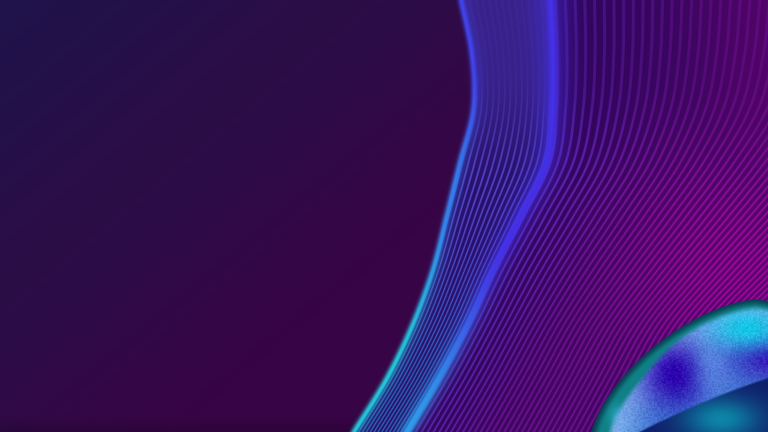
Reproduce this background procedurally as a Shadertoy shader.

```glsl
// Knots of the flowing curves: x at nine even heights, bottom to top
const float EDGE[9]  = float[9](0.817, 0.894, 0.954, 1.000, 1.032, 1.063, 1.094, 1.090, 1.065);
const float RIDGE[9] = float[9](0.942, 1.016, 1.083, 1.141, 1.205, 1.265, 1.279, 1.280, 1.275);
const float OUTER[9] = float[9](1.215, 1.285, 1.354, 1.440, 1.532, 1.620, 1.685, 1.713, 1.725);

// Smooth cubic through the knots
float curveX(float knots[9], float y) {
    float s = clamp(y, 0.0, 0.9999) * 8.0;
    int i = int(s);
    float t = s - float(i);
    float b = knots[i], c = knots[i + 1];
    float a = i > 0 ? knots[i - 1] : 2.0 * b - c;
    float d = i < 7 ? knots[i + 2] : 2.0 * c - b;
    return b + 0.5 * t * (c - a + t * (2.0 * a - 5.0 * b + 4.0 * c - d + t * (3.0 * (b - c) + d - a)));
}

// Signed distance to a curve, corrected for its slope
float curveDistance(float knots[9], vec2 p) {
    float slope = (curveX(knots, p.y + 0.01) - curveX(knots, p.y - 0.01)) / 0.02;
    return (p.x - curveX(knots, p.y)) * inversesqrt(1.0 + slope * slope);
}

float glow(float d, float width) {
    return exp(-d * d / (width * width));
}

float blob(vec2 p, vec2 center, vec2 radius) {
    vec2 q = (p - center) / radius;
    return exp(-dot(q, q));
}

// Repeated thin strokes, one per unit of phase
float strands(float phase, float halfWidth) {
    float aa = fwidth(phase);
    float d = abs(fract(phase) - 0.5);
    return 1.0 - smoothstep(halfWidth - 0.5 * aa, halfWidth + 0.8 * aa, d);
}

float grain(vec2 cell) {
    return fract(sin(dot(cell, vec2(12.99, 78.23))) * 43758.5);
}

vec3 backdrop(vec2 p) {
    float diagonal = 0.5 * p.x + 0.6 * (1.0 - p.y);
    vec3 col = mix(vec3(0.125, 0.07, 0.29), vec3(0.17, 0.05, 0.275), smoothstep(0.0, 0.45, diagonal));
    col = mix(col, vec3(0.215, 0.015, 0.27), smoothstep(0.4, 0.85, diagonal));
    return col * mix(0.85, 1.0, smoothstep(0.0, 0.04, p.y));
}

// Sheet of strands between the edge and the right side
vec3 ribbon(vec2 p, float edgeX, float ridgeX, float outerX) {
    float inner = (p.x - edgeX) / (ridgeX - edgeX);
    float outer = (p.x - ridgeX) / (outerX - ridgeX);
    float top = smoothstep(0.55, 0.85, p.y);

    vec3 innerFill = mix(vec3(0.16, 0.06, 0.42), vec3(0.22, 0.13, 0.54), top);
    vec3 innerInk = mix(vec3(0.16, 0.55, 0.85), vec3(0.36, 0.34, 0.88), smoothstep(0.05, 0.5, p.y));
    float innerLines = strands(inner * 14.0, 0.12) * mix(0.75, 0.08, top);
    vec3 left = mix(innerFill, innerInk, innerLines);

    float magenta = blob(p, vec2(1.72, 0.36), vec2(0.26, 0.25));
    vec3 fill = mix(vec3(0.19, 0.02, 0.37), vec3(0.26, 0.02, 0.38), smoothstep(0.0, 1.2, outer));
    fill = mix(fill, vec3(0.42, 0.0, 0.46), max(0.6 * magenta, 0.4 * smoothstep(1.55, 1.85, p.x)));
    vec3 ink = mix(vec3(0.40, 0.18, 0.78), vec3(0.47, 0.08, 0.62), smoothstep(0.0, 0.9, outer));
    ink = mix(ink, vec3(0.76, 0.03, 0.70), magenta);
    float lines = strands(outer * 20.0, 0.14) * mix(0.75, 0.35, top);
    vec3 right = mix(fill, ink, lines);
    return mix(left, right, smoothstep(-0.04, 0.04, outer));
}

// Glassy body, shaded by inner = 1 at the centre and 0 on its rim
vec3 glass(vec2 p, float inner) {
    vec3 col = mix(vec3(0.25, 0.48, 0.83), vec3(0.48, 0.68, 0.92), smoothstep(0.4, 0.1, inner));
    col = mix(col, vec3(0.17, 0.0, 0.68), blob(p, vec2(1.565, 0.135), vec2(0.085, 0.08)));
    col = mix(col, vec3(0.38, 0.58, 0.90), 0.8 * blob(p, vec2(1.655, 0.16), vec2(0.045, 0.09)));
    col = mix(col, vec3(0.22, 0.08, 0.72), blob(p, vec2(1.79, 0.17), vec2(0.09, 0.05)));
    col = mix(col, vec3(0.08, 0.78, 0.90), blob(p, vec2(1.73, 0.24), vec2(0.08, 0.045)));
    col += 0.08 * (grain(floor(p * 288.0)) - 0.5);

    // Shadowed lower facet
    float d = 1.778 - p.x;
    float crease = 0.125 - 0.33 * d - 0.3 * d * d;
    vec3 facet = mix(vec3(0.06, 0.12, 0.42), vec3(0.05, 0.52, 0.65), blob(p, vec2(1.67, 0.03), vec2(0.09, 0.05)));
    col = mix(col, facet, smoothstep(0.004, -0.004, p.y - crease));

    // Teal rim with a small highlight
    vec3 rim = mix(vec3(0.03, 0.25, 0.32), vec3(0.06, 0.50, 0.52), smoothstep(0.0, 0.06, inner));
    rim = mix(rim, vec3(0.15, 0.65, 0.75), blob(p, vec2(1.43, 0.035), vec2(0.018, 0.025)));
    return mix(rim, col, smoothstep(0.06, 0.11, inner + 0.05 * smoothstep(0.1, 0.25, p.y) - 0.03));
}

void mainImage(out vec4 fragColor, in vec2 fragCoord) {
    vec2 p = fragCoord / iResolution.y;
    float pixel = 1.0 / iResolution.y;
    float edge = curveDistance(EDGE, p);
    float ridge = curveDistance(RIDGE, p);

    vec3 sheet = ribbon(p, curveX(EDGE, p.y), curveX(RIDGE, p.y), curveX(OUTER, p.y));
    vec3 col = mix(backdrop(p), sheet, smoothstep(-pixel, pixel, edge));

    // Luminous edge and ridge
    vec3 edgeColor = mix(vec3(0.13, 0.80, 0.86), vec3(0.20, 0.52, 0.95), smoothstep(0.15, 0.55, p.y));
    edgeColor = mix(edgeColor, vec3(0.25, 0.27, 0.93), smoothstep(0.55, 0.85, p.y));
    vec3 ridgeColor = mix(vec3(0.18, 0.65, 0.95), vec3(0.27, 0.20, 0.94), smoothstep(0.0, 0.45, p.y));
    col = mix(col, edgeColor, 0.3 * glow(edge, 0.022) * smoothstep(-0.015, 0.005, edge));
    col = mix(col, edgeColor, 0.95 * glow(edge - 0.002, 0.0065));
    col = mix(col, ridgeColor, 0.4 * glow(ridge, mix(0.022, 0.045, p.y)));
    col = mix(col, ridgeColor, 0.9 * glow(ridge, 0.010));

    // Rounded glass body in the lower right corner
    vec2 q = abs(p - vec2(1.748, -0.019)) / vec2(0.382, 0.326);
    float inner = 1.0 - pow(pow(q.x, 1.55) + pow(q.y, 1.55), 1.0 / 1.55);
    float cover = smoothstep(-3.0 * pixel, 3.0 * pixel, inner);
    col = mix(col, glass(p, inner), cover);
    fragColor = vec4(clamp(col, 0.0, 1.0), 1.0);
}
```
